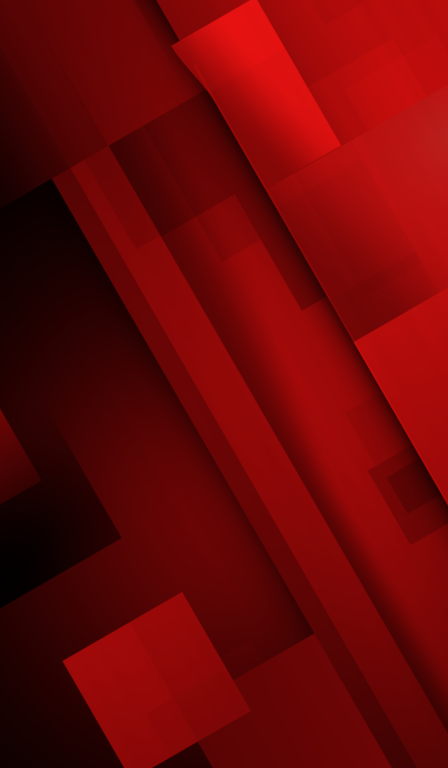
Reproduce this background procedurally as a Shadertoy shader.

```glsl
// Overlapping slanted red panels with soft shadows on a dark backdrop

vec2 gradientAt(vec2 cell) {
    float angle = 6.2832 * fract(sin(dot(cell, vec2(127.1, 311.7))) * 4375.5);
    return vec2(cos(angle), sin(angle));
}

float gradientNoise(vec2 p) {
    vec2 i = floor(p), f = fract(p), w = f * f * (3.0 - 2.0 * f), e = vec2(1, 0);
    float a = dot(gradientAt(i), f);
    float b = dot(gradientAt(i + e.xy), f - e.xy);
    float c = dot(gradientAt(i + e.yx), f - e.yx);
    float d = dot(gradientAt(i + 1.0), f - 1.0);
    return mix(mix(a, b, w.x), mix(c, d, w.x), w.y);
}

// Antialiased step
float edge(float at, float x) {
    float aa = 0.9 / iResolution.y;
    return smoothstep(at - aa, at + aa, x);
}

// Mask of a panel spanning lo..hi in the slanted frame
float panel(vec2 q, vec2 lo, vec2 hi) {
    return edge(lo.x, q.x) * edge(lo.y, q.y) * edge(q.x, hi.x) * edge(q.y, hi.y);
}

// Darkening that decays with distance from an edge
float shadow(float dist, float width, float strength) {
    return 1.0 - strength * exp(-max(dist, 0.0) / width);
}

void mainImage(out vec4 fragColor, in vec2 fragCoord) {
    vec2 p = fragCoord / iResolution.y;
    // Slanted frame from the top left: u across the bands, v down along them
    vec2 fromTop = p - vec2(0, 1);
    vec2 q = vec2(dot(fromTop, vec2(0.866, 0.5)), dot(fromTop, vec2(0.5, -0.866)));
    float u = q.x, v = q.y;

    // Backdrop glow
    vec2 g = p - vec2(0.31, 0.34);
    float red = 0.43 * exp(-9.5 * dot(g, g)) * shadow(-0.058 - u, 0.02, 0.4);

    // Dark panel and small lit corner at the left
    red *= 1.0 - panel(q, vec2(-1, 0.3), vec2(-0.213, 0.686))
               * smoothstep(0.46, 0.66, v) * mix(0.5, 0.95, smoothstep(0.16, 0.0, p.x));
    red = mix(red, 0.20 + 2.2 * (0.569 - v), panel(q, vec2(-1, 0.3), vec2(-0.266, 0.569)));

    // Lower panels
    red += 0.02 * panel(q, vec2(-0.25, 0.885), vec2(-0.135, 1.3));
    red = mix(red, 0.41 + 0.4 * (u + 0.10), panel(q, vec2(-0.26, 0.919), vec2(-0.045, 1.5)));
    float square = 0.63 - 0.5 * (v - 0.786) - 0.03 * edge(-0.259, u);
    square -= 0.02 * panel(q, vec2(-0.3, 0.9), vec2(-0.18, 1));
    red = mix(red, square, panel(q, vec2(-0.36, 0.786), vec2(-0.18, 0.965)));

    // Long diagonal bands
    float along = exp(-1.8 * (v - 0.6) * (v - 0.6));
    red = mix(red, 0.42 * along, edge(-0.058, u));
    red = mix(red, (0.57 + 0.3 * u) * along, edge(-0.030, u));
    float field = mix(0.37, 0.64, smoothstep(0.0275, mix(0.12, 0.07, smoothstep(0.4, 0.8, v)), u));
    red = mix(red, field * along, edge(0.0275, u));

    // Upper left panels
    red *= 1.0 - 0.10 * panel(q, vec2(-0.009, 0.2), vec2(0.0275, 0.37));
    red *= 1.0 - 0.18 * panel(q, vec2(0.0275, 0.2), vec2(0.138, 0.372));
    red *= 1.0 - 0.10 * panel(q, vec2(0.08, 0.2), vec2(0.138, 0.44));
    float corner = 0.07 + 0.25 * smoothstep(-0.16, 0.03, u) + 0.03 * edge(-0.03, u);
    corner = mix(corner, 0.37 + 0.8 * (u - 0.0275) + 0.25 * (v - 0.1), edge(0.0275, u));
    red = mix(red, corner, edge(v, 0.235) * edge(u, 0.151));

    // Shade under the raised right side
    red *= 1.0 - 0.25 * panel(q, vec2(0.138, 0.235), vec2(0.176, 0.547));
    red *= 1.0 - 0.20 * panel(q, vec2(0.108, 0.77), vec2(0.176, 0.882));
    red *= 1.0 - 0.18 * panel(q, vec2(0.125, 0.79), vec2(0.176, 0.845));
    red *= 1.0 - 0.06 * panel(q, vec2(0.12, 0.69), vec2(0.176, 0.77));
    red *= shadow(0.176 - u, 0.018, 0.65);

    // Raised right side: top field with faint overlapping tiles
    float raised = 0.50 + 0.25 * smoothstep(0.17, 0.4, u);
    raised -= 0.03 * edge(0.10, v) * edge(0.285, u);
    raised += 0.04 * panel(q, vec2(0.285, 0.299), vec2(0.418, 0.387));
    raised += 0.02 * panel(q, vec2(0.33, 0.325), vec2(0.469, 0.387));
    raised -= 0.03 * panel(q, vec2(0.35, 0.0), vec2(0.44, 0.24));

    // Middle and lower fields
    float middle = mix(0.47, 0.73, smoothstep(0.17, 0.33, u + 0.35 * (0.49 - v)));
    middle -= 0.02 * panel(q, vec2(0.218, 0.38), vec2(0.305, 0.572));
    middle += 0.02 * panel(q, vec2(0.17, 0.38), vec2(0.302, 0.415));
    middle -= 0.02 * panel(q, vec2(0.17, 0.553), vec2(0.305, 0.62));
    raised = mix(raised, middle, edge(0.387, v));
    raised = mix(raised, 0.72 - 0.5 * (v - 0.617), edge(0.616, v));
    red = mix(red, raised, edge(0.176, u));

    // Brightest panel, its left edge following the raised side
    float bright = 0.54 + 0.35 * smoothstep(0.165, 0.26, u + 0.25 * (0.25 - v));
    bright -= 0.02 * edge(0.24, v);
    float left = mix(0.163, 0.176, smoothstep(0.16, 0.26, v));
    red = mix(red, bright, panel(q, vec2(left, 0.163), vec2(0.290, 0.386)));
    red += 0.08 * exp(-pow((u - 0.177) / 0.0015, 2.0)) * edge(0.2, v);

    // Faint streaks along the bands, then colour with a pale glow at the right
    red *= 1.0 + 0.03 * gradientNoise(q * vec2(60, 4));
    vec3 color = red * vec3(1, 0.035, 0.035) + red * red * red * vec3(0, 0.055, 0.05);
    color += vec3(0.0, 0.09, 0.08) * exp(-15.0 * length(p - vec2(0.59, 0.82))) * edge(0.387, v);
    fragColor = vec4(clamp(color, 0.0, 1.0), 1);
}
```
